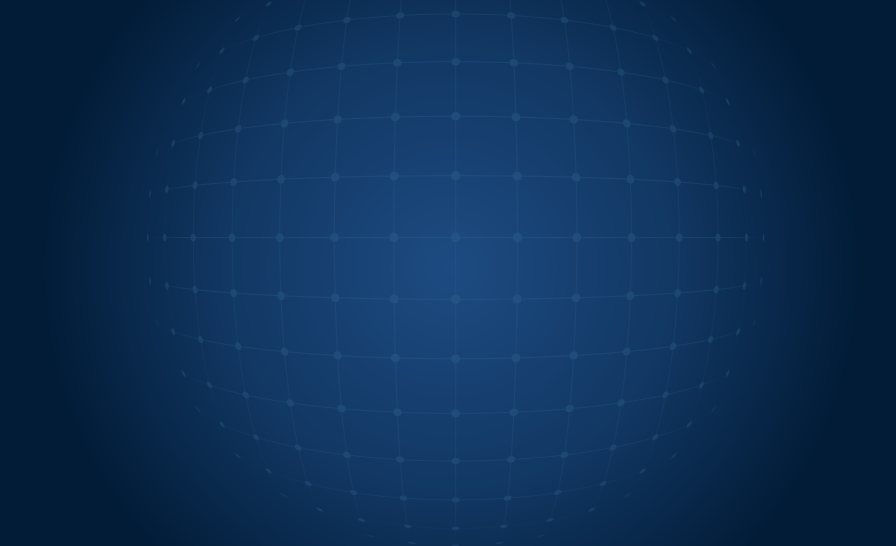
Reproduce this background procedurally as a Shadertoy shader.

```glsl
// A deep blue radial glow behind a faint dotted mesh bulging like a globe.
// The mesh is a flat unit grid wrapped on a sphere: each pixel is unwrapped
// with asin, then measured against the nearest grid lines and crossings.

// Lengths are in canvas heights, measured from the canvas centre.
const vec2  GLOW_CENTER  = vec2(0.005, 0.010);
const float GLOW_MIDDLE  = 0.406;
const float GLOW_END     = 0.748;
const vec3  CORE_BLUE    = vec3(0.113, 0.293, 0.508);
const vec3  MIDDLE_BLUE  = vec3(0.070, 0.218, 0.390);
const vec3  OUTER_BLUE   = vec3(0.007, 0.110, 0.217);

const vec2  GLOBE_CENTER = vec2(0.014, 0.065);
const float GLOBE_RADIUS = 0.573;
const float CELL_ANGLE   = 0.199;   // radians between neighbouring lines

// Mesh sizes are in grid cells.
const vec3  MESH_COLOR   = vec3(0.22, 0.44, 0.60);
const float LINE_HALF    = 0.010;
const float DOT_RADIUS   = 0.075;
const float ROW_ALPHA    = 0.22;
const float COLUMN_ALPHA = 0.16;
const float DOT_ALPHA    = 0.28;

// Two linear ramps, from the core through the middle tone to the dark edge.
vec3 glow(float dist) {
    vec3 inner = mix(CORE_BLUE, MIDDLE_BLUE, clamp(dist / GLOW_MIDDLE, 0.0, 1.0));
    float outer = clamp((dist - GLOW_MIDDLE) / (GLOW_END - GLOW_MIDDLE), 0.0, 1.0);
    return mix(inner, OUTER_BLUE, outer);
}

// Sphere surface to flat grid coordinates; rim is 0 at the centre, 1 at the edge.
vec2 unwrapGlobe(vec2 p, float rim) {
    return p / max(length(p), 1e-5) * asin(min(rim, 0.9999)) / CELL_ANGLE;
}

// Smooth coverage of a shape of the given half size; never wider than a pixel allows.
vec2 coverage(vec2 dist, float halfSize, vec2 pixel) {
    vec2 edge = clamp((halfSize - dist) / pixel + 0.5, 0.0, 1.0);
    return min(edge, 2.0 * halfSize / pixel);
}

void mainImage(out vec4 fragColor, in vec2 fragCoord) {
    vec2 p = (fragCoord - 0.5 * iResolution.xy) / iResolution.y;
    vec3 color = glow(length(p - GLOW_CENTER));

    // Grid position and the size of one pixel within it
    vec2 onGlobe = p - GLOBE_CENTER;
    float rim = length(onGlobe) / GLOBE_RADIUS;
    vec2 grid = unwrapGlobe(onGlobe, rim);
    vec2 pixel = max(fwidth(grid), vec2(1e-4));
    vec2 offset = abs(grid - round(grid));

    // Thin lines, fading towards the rim
    vec2 lines = coverage(offset, LINE_HALF, pixel);
    float mesh = max(lines.x * COLUMN_ALPHA, lines.y * ROW_ALPHA);
    mesh *= 1.0 - smoothstep(0.85, 1.0, rim);

    // Dots on the crossings, squeezed by the curvature
    float dotPixel = min(0.7 * length(pixel), 0.3);
    float dots = coverage(vec2(length(offset)), DOT_RADIUS, vec2(dotPixel)).x;
    dots *= DOT_ALPHA * (1.0 - smoothstep(0.985, 1.0, rim));

    color = mix(color, MESH_COLOR, max(mesh, dots));
    fragColor = vec4(color, 1.0);
}
```
